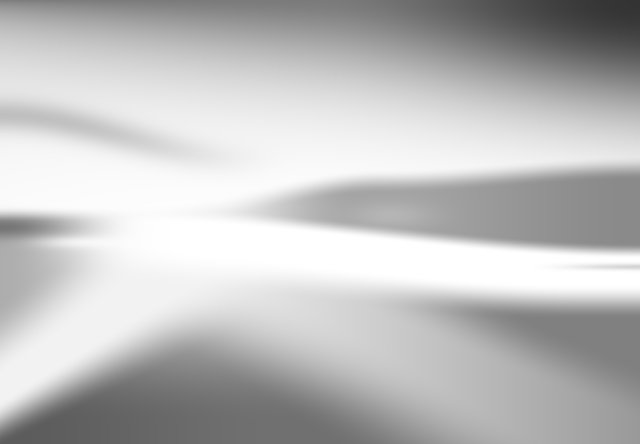
Reproduce this background procedurally as a WebGL 1 fragment shader.

```glsl
precision highp float;
// Soft monochrome studio backdrop: blurred light beams crossing grey planes.
uniform vec2 u_resolution;

// Bell-shaped falloff around zero.
float glow(float offset, float width) {
    float t = offset / width;
    return exp(-t * t);
}

// Bright upper plane, darkening toward the top and the right corner.
float upperPlane(float x, float d) {
    float depth = 0.52 + 0.28 * smoothstep(0.5, 1.0, x);
    float falloff = pow(d / (0.1 + 0.15 * x), 0.8 + 1.4 * x);
    float tone = 1.0 - depth * exp(-falloff);
    float streak = 0.26 + 0.1 * smoothstep(0.0, 0.4, x);
    return tone - 0.19 * glow(d - streak, 0.036) * (1.0 - smoothstep(0.1, 0.48, x));
}

// Grey wedge that opens toward the right.
float wedge(float x, float d) {
    float tone = mix(0.92, 0.64, smoothstep(0.33, 0.56, x));
    tone -= 0.1 * smoothstep(0.6, 1.0, x);
    return tone + 0.07 * glow(x - 0.61, 0.07) * glow(d - 0.485, 0.03);
}

// Dark floor crossed by two diagonal beams and one level beam.
float lowerPlane(float x, float d) {
    float tone = mix(0.8, 0.44, smoothstep(0.62, 0.95, d));
    tone -= 0.08 * (1.0 - smoothstep(0.0, 0.45, x));

    // Dim beam descending to the right, with a shaded plane above it.
    float beamEdge = d - (0.69 + 0.85 * (x - 0.35));
    tone = mix(tone, 0.9 - 0.5 * (x - 0.4), 1.0 - smoothstep(-0.12, 0.16, beamEdge));
    float shadeEdge = d - (0.63 + 0.58 * (x - 0.5));
    float shade = (1.0 - smoothstep(-0.1, 0.03, shadeEdge)) * smoothstep(0.45, 0.85, x);
    tone = mix(tone, 0.5, shade);

    // Bright beam descending to the left.
    float leftTone = mix(0.68, 0.95, smoothstep(0.0, 0.25, x));
    leftTone = mix(leftTone, 0.95, smoothstep(-0.09, 0.08, d - (0.77 - x)));
    float softness = 0.05 + 0.12 * x;
    float leftEdge = d - (0.955 - 0.8 * x);
    float leftMask = 1.0 - smoothstep(-softness, softness, leftEdge);
    tone = mix(tone, leftTone, leftMask * (1.0 - smoothstep(0.3, 0.5, x)));

    // White level beam with a fine crease at its right end.
    float beamBottom = 0.57 + 0.1 * smoothstep(0.0, 0.9, x);
    float level = 1.0 - smoothstep(beamBottom - 0.03, beamBottom + 0.05, d);
    tone = mix(tone, 1.0, level * smoothstep(0.02, 0.3, x));
    tone -= 0.17 * glow(d - 0.601, 0.007) * smoothstep(0.82, 1.0, x);

    // Shadow and thin highlight at the left margin.
    tone -= 0.22 * glow(d - 0.512, 0.026) * (1.0 - smoothstep(0.0, 0.22, x));
    return tone + 0.12 * glow(d - 0.545, 0.014) * glow(x - 0.1, 0.06);
}

void main() {
    vec2 uv = gl_FragCoord.xy / u_resolution;
    float x = uv.x;
    float d = 1.0 - uv.y; // distance below the top edge

    // Curved borders between the planes.
    float wedgeTop = 0.49 - 0.085 * smoothstep(0.2, 0.6, x)
        - 0.03 * smoothstep(0.6, 1.0, x)
        - 0.015 * (1.0 - smoothstep(0.0, 0.13, x));
    float wedgeBottom = 0.485 + 0.083 * smoothstep(0.2, 1.0, x);

    float tone = upperPlane(x, d);
    tone = mix(tone, wedge(x, d), smoothstep(wedgeTop - 0.025, wedgeTop + 0.03, d));
    tone = mix(tone, lowerPlane(x, d), smoothstep(wedgeBottom - 0.02, wedgeBottom + 0.015, d));
    gl_FragColor = vec4(vec3(clamp(tone, 0.0, 1.0)), 1.0);
}
```
